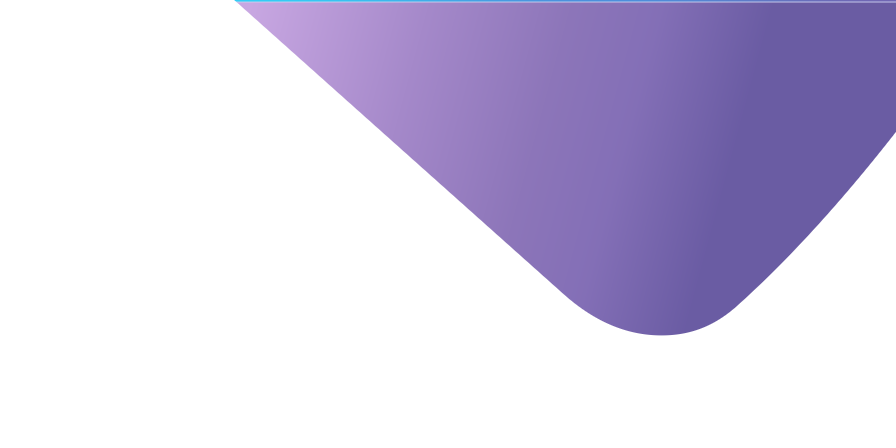
This background is drawn by a WebGL 2 fragment shader. Its source:

```glsl
#version 300 es
precision highp float;
// A violet gradient wedge with a rounded tip hanging from the top of a white canvas.

uniform vec2 u_resolution;
out vec4 fragColor;

// Lower edge of the wedge: x, y and slope at each knot (canvas is 2 wide, 1 high)
const int KNOTS = 5;
const vec3 EDGE[KNOTS] = vec3[KNOTS](
  vec3(0.5286, 0.9948, -0.893),
  vec3(1.2578, 0.3437, -0.893),
  vec3(1.4766, 0.2513, 0.0),
  vec3(1.6458, 0.3177, 0.90),
  vec3(2.0, 0.7057, 1.28));

// Gradient stops: colour and position along the tilted axis
const int STOPS = 5;
const vec4 RAMP[STOPS] = vec4[STOPS](
  vec4(0.785, 0.655, 0.885, 0.56),
  vec4(0.645, 0.535, 0.790, 0.96),
  vec4(0.550, 0.460, 0.725, 1.28),
  vec4(0.515, 0.435, 0.715, 1.48),
  vec4(0.416, 0.360, 0.640, 1.73));
const float RAMP_TILT = 0.27;

const vec3 PAPER = vec3(1.0);
const vec3 STRIP_LEFT = vec3(0.20, 0.80, 0.96);
const vec3 STRIP_MIDDLE = vec3(0.30, 0.56, 0.86);
const vec3 STRIP_RIGHT = vec3(0.44, 0.40, 0.70);
const vec3 HAIRLINE = vec3(0.80, 0.82, 0.94);
const float STRIP_DEPTH = 0.0035;
const float HAIRLINE_DEPTH = 0.0055;

// Height (x) and slope (y) of a cubic Hermite span between knots a and b
vec2 hermite(vec3 a, vec3 b, float x) {
  float w = b.x - a.x;
  float t = (x - a.x) / w;
  float rise = b.y - a.y;
  float c2 = 3.0 * rise - w * (2.0 * a.z + b.z);
  float c3 = w * (a.z + b.z) - 2.0 * rise;
  return vec2(a.y + t * (w * a.z + t * (c2 + t * c3)),
              a.z + t * (2.0 * c2 + 3.0 * t * c3) / w);
}

// Signed distance to the lower edge, positive inside the wedge
float wedgeDistance(vec2 p) {
  vec2 edge = vec2(EDGE[0].y + EDGE[0].z * (p.x - EDGE[0].x), EDGE[0].z);
  for (int i = 0; i < KNOTS - 1; i++) {
    if (p.x >= EDGE[i].x) edge = hermite(EDGE[i], EDGE[i + 1], p.x);
  }
  return (p.y - edge.x) / sqrt(1.0 + edge.y * edge.y);
}

vec3 violetRamp(vec2 p) {
  float s = p.x + RAMP_TILT * (1.0 - p.y);
  vec3 color = RAMP[0].rgb;
  for (int i = 1; i < STOPS; i++) {
    float t = clamp((s - RAMP[i - 1].w) / (RAMP[i].w - RAMP[i - 1].w), 0.0, 1.0);
    color = mix(color, RAMP[i].rgb, t);
  }
  return color;
}

vec3 stripColor(float x) {
  vec3 color = mix(STRIP_LEFT, STRIP_MIDDLE, smoothstep(0.55, 1.35, x));
  return mix(color, STRIP_RIGHT, smoothstep(1.35, 2.0, x));
}

void main() {
  vec2 p = gl_FragCoord.xy / u_resolution * vec2(2.0, 1.0);
  float pixel = 1.0 / u_resolution.y;
  float depth = 1.0 - p.y;

  // Wedge fill, then the thin bands along the top
  vec3 fill = violetRamp(p);
  float hairline = clamp((HAIRLINE_DEPTH - depth) / pixel + 0.5, 0.0, 1.0);
  float strip = clamp((STRIP_DEPTH - depth) / pixel + 0.5, 0.0, 1.0);
  fill = mix(fill, HAIRLINE, hairline);
  fill = mix(fill, stripColor(p.x), strip);

  float coverage = clamp(wedgeDistance(p) / pixel + 0.5, 0.0, 1.0);
  fragColor = vec4(mix(PAPER, fill, coverage), 1.0);
}
```
